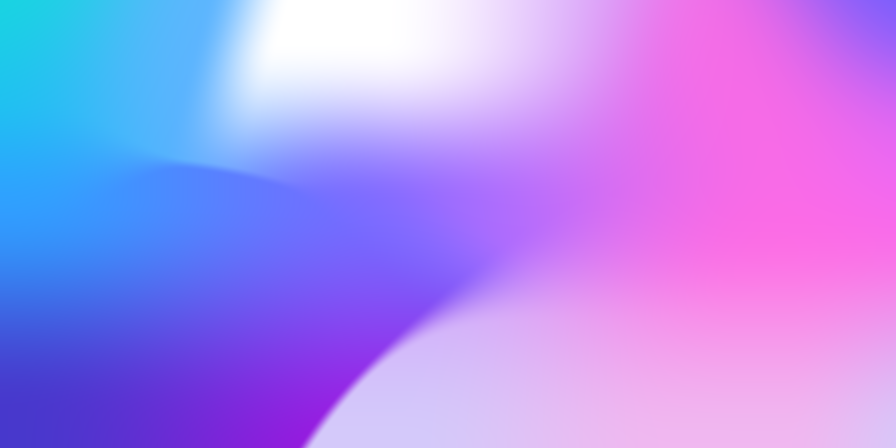
Write a WebGL 2 fragment shader that draws this background.

```glsl
#version 300 es
precision highp float;
// Soft flowing gradient: cyan to pink sky, a folded blue-violet sheet and a pale blush wave.

uniform vec2 u_resolution;
out vec4 outColor;

const vec3 CYAN       = vec3(0.08, 0.86, 0.86);
const vec3 AZURE      = vec3(0.12, 0.72, 0.97);
const vec3 SKY        = vec3(0.38, 0.71, 1.00);
const vec3 PERIWINKLE = vec3(0.46, 0.42, 1.00);
const vec3 VIOLET     = vec3(0.68, 0.42, 1.00);
const vec3 LILAC      = vec3(0.82, 0.62, 0.98);
const vec3 ORCHID     = vec3(0.85, 0.42, 0.95);
const vec3 PINK       = vec3(1.00, 0.42, 0.89);
const vec3 FUCHSIA    = vec3(0.94, 0.41, 0.96);
const vec3 IRIS       = vec3(0.40, 0.36, 1.00);
const vec3 BLUE       = vec3(0.19, 0.62, 1.00);
const vec3 INDIGO     = vec3(0.28, 0.22, 0.80);
const vec3 MAGENTA    = vec3(0.63, 0.08, 0.88);
const vec3 LAVENDER   = vec3(0.83, 0.79, 0.98);
const vec3 ROSE       = vec3(0.94, 0.72, 0.94);
const vec3 WHITE      = vec3(1.0);

const float GLOW_REACH  = 0.25;  // radius of each sky colour
const float FOLD_HEIGHT = 0.64;  // top of the blue sheet
const float FOLD_BEND   = 0.45;  // how fast the sheet drops to the right
const float WAVE_START  = 0.68;  // where the blush wave leaves the floor
const float WAVE_HEIGHT = 0.50;
const float WAVE_RATE   = 3.0;

// Adds one colour with a Gaussian weight; the weight is kept in alpha.
void addGlow(inout vec4 sum, vec2 p, vec2 centre, vec3 colour) {
    vec2 d = (p - centre) / GLOW_REACH;
    sum += vec4(colour, 1.0) * exp(-dot(d, d));
}

// Weighted colour field with a white light near the top.
vec3 skyField(vec2 p) {
    vec4 sum = vec4(0.0);
    addGlow(sum, p, vec2(-0.03, 1.02), CYAN);
    addGlow(sum, p, vec2(0.04, 0.70), AZURE);
    addGlow(sum, p, vec2(0.40, 0.80), SKY);
    addGlow(sum, p, vec2(0.80, 0.54), PERIWINKLE);
    addGlow(sum, p, vec2(1.10, 0.56), VIOLET);
    addGlow(sum, p, vec2(1.18, 0.95), LILAC);
    addGlow(sum, p, vec2(1.42, 0.60), ORCHID);
    addGlow(sum, p, vec2(1.66, 0.82), PINK);
    addGlow(sum, p, vec2(1.70, 0.56), PINK);
    addGlow(sum, p, vec2(2.02, 0.62), FUCHSIA);
    addGlow(sum, p, vec2(2.02, 1.04), IRIS);
    vec3 colour = sum.rgb / sum.a;

    float left = smoothstep(-0.08, 0.11, p.x - 0.54 + 0.28 * (1.0 - p.y));
    float right = 1.0 - smoothstep(0.85, 1.50, p.x);
    float low = smoothstep(0.55, 0.91, p.y);
    return mix(colour, WHITE, left * right * low);
}

// Blue above indigo on the left, periwinkle above magenta on the right.
vec3 sheetField(vec2 p) {
    vec3 left = mix(INDIGO, BLUE, smoothstep(0.08, 0.56, p.y));
    vec3 right = mix(MAGENTA, PERIWINKLE, smoothstep(-0.05, 0.55, p.y));
    return mix(left, right, smoothstep(0.0, 0.88, p.x));
}

// Pale lavender and rose along the floor, rising into pink.
vec3 blushField(vec2 p) {
    float rosy = smoothstep(0.9, 1.5, p.x) * (1.0 - smoothstep(1.75, 2.1, p.x));
    vec3 floorColour = mix(LAVENDER, ROSE, rosy);
    vec3 topColour = mix(LILAC, PINK, smoothstep(1.0, 1.65, p.x));
    return mix(floorColour, topColour, smoothstep(0.0, 0.55, p.y));
}

// Coverage of the sheet: crisp near the middle of its fold, blurred at both ends.
float sheetMask(vec2 p) {
    float run = max(p.x - 0.3, 0.0);
    float edge = FOLD_HEIGHT - FOLD_BEND * run * run;
    float blur = 0.012 + 0.13 * smoothstep(0.1, 0.42, abs(p.x - 0.52));
    return 1.0 - smoothstep(-blur, blur, p.y - edge);
}

// Coverage of the wave: its edge dissolves towards the right.
float blushMask(vec2 p) {
    float decay = exp(-WAVE_RATE * (p.x - WAVE_START));
    float slope = WAVE_HEIGHT * WAVE_RATE * decay;
    float dist = (p.y - WAVE_HEIGHT * (1.0 - decay)) / sqrt(1.0 + slope * slope);
    float blur = 0.014 + 0.16 * smoothstep(0.8, 1.5, p.x);
    return 1.0 - smoothstep(-blur, blur, dist);
}

void main() {
    // Canvas space: x runs 0..2, y runs 0..1 from the lower left.
    vec2 p = gl_FragCoord.xy / u_resolution * vec2(2.0, 1.0);
    vec3 colour = skyField(p);
    colour = mix(colour, sheetField(p), sheetMask(p));
    colour = mix(colour, blushField(p), blushMask(p));
    outColor = vec4(colour, 1.0);
}
```
